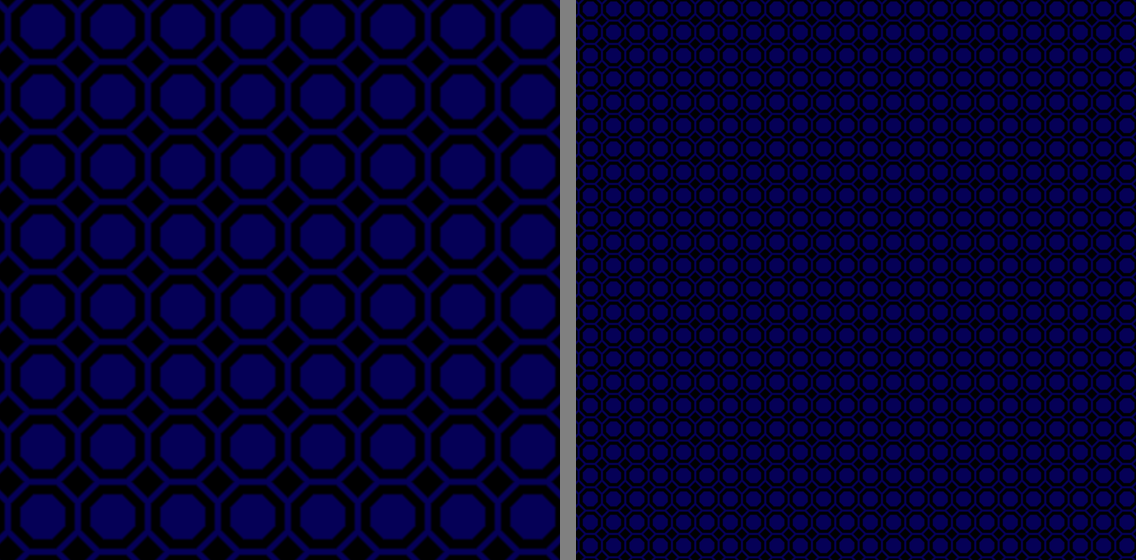
Left, the tile; right, the same tile 3 across and 3 down.
This pattern is drawn by a WebGL 1 fragment shader. Its source:

```glsl
precision highp float;

uniform vec2 u_resolution;

const float REPEATS = 8.0;
const vec2 GRID_OFFSET = vec2(0.112, 0.117);
const float FILL_RADIUS = 0.321;
const float LINE_HALF_WIDTH = 0.045;
const float EDGE_SOFTNESS = 0.026;
const vec3 NAVY = vec3(0.02, 0.0, 0.34);
const vec3 BLACK = vec3(0.0, 0.0, 0.005);

// Apothem of the regular octagon passing through p
float octagonRadius(vec2 p) {
  vec2 a = abs(p);
  return max(max(a.x, a.y), (a.x + a.y) * 0.70711);
}

// 1 inside a shape (negative distance), 0 outside
float coverage(float dist, float softness) {
  return 1.0 - smoothstep(-softness, softness, dist);
}

// Filled octagon inside an outline shared with the neighbouring cells
float octagonTile(vec2 p, float softness) {
  float radius = octagonRadius(p);
  float fill = coverage(radius - FILL_RADIUS, softness);
  float outline = coverage(abs(radius - 0.5) - LINE_HALF_WIDTH, softness);
  return max(fill, outline);
}

void main() {
  vec2 uv = gl_FragCoord.xy / u_resolution;
  vec2 cell = fract(uv * REPEATS - GRID_OFFSET) - 0.5;

  // Keep edges at least a pixel wide on small canvases
  float pixel = REPEATS / min(u_resolution.x, u_resolution.y);
  float softness = max(EDGE_SOFTNESS, 0.75 * pixel);

  gl_FragColor = vec4(mix(BLACK, NAVY, octagonTile(cell, softness)), 1.0);
}
```
